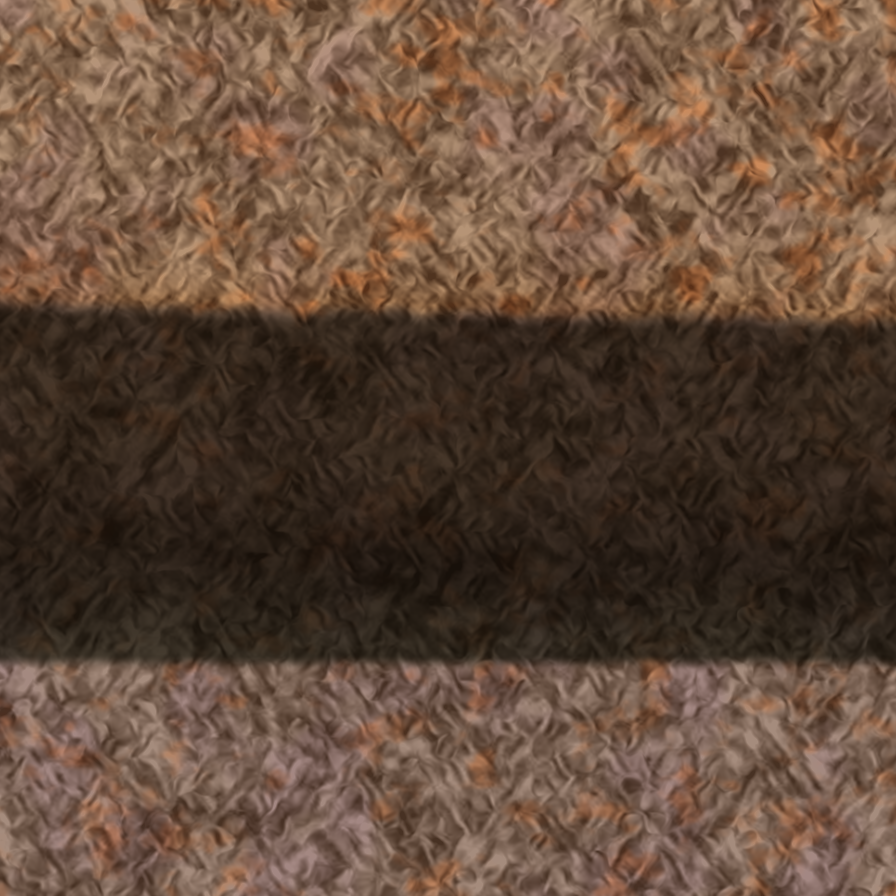
Write a WebGL 2 fragment shader that draws this texture.

```glsl
#version 300 es
precision highp float;
// Flecked brown knit cloth crossed by a wide horizontal band of shadow.
// Slanted, stretched value noise makes the yarn; slower noise adds clumps and
// tints; two soft edges blend the lit cloth into the shaded fold.

uniform vec2 u_resolution;
out vec4 fragColor;

// Layout, in canvas units
const float FOLD_LEFT = 0.658;
const float FOLD_RIGHT = 0.640;
const float FOLD_SOFTNESS = 0.013;
const float SHADOW_BOTTOM = 0.260;
const float BOTTOM_SOFTNESS = 0.009;
const float DARKEST_HEIGHT = 0.365;

// Yarn
const vec2 YARN_FREQUENCY = vec2(135.0, 62.0);
const float YARN_SLANT = 0.62;
const float YARN_CONTRAST = 1.25;
const float CLUMP_CONTRAST = 0.75;
const float SEAM_STITCHES = 62.0;

// Colours
const vec3 LIT_DEEP = vec3(0.300, 0.205, 0.135);
const vec3 LIT_PALE = vec3(0.660, 0.548, 0.452);
const vec3 SHADE_DEEP = vec3(0.115, 0.078, 0.046);
const vec3 SHADE_PALE = vec3(0.252, 0.194, 0.146);
const vec3 RUST = vec3(1.13, 0.93, 0.75);
const vec3 MAUVE = vec3(0.99, 0.97, 1.05);
const vec3 COOL_LIGHT = vec3(0.93, 0.94, 1.01);
const vec3 OLIVE_SHADE = vec3(0.92, 1.03, 1.08);
const vec3 SEAM_GLOW = vec3(1.04, 0.93, 0.76);

// Integer hash of a lattice point, 0 to 1
float hash(ivec2 cell) {
    uint h = uint(cell.x) * 1597334677u ^ uint(cell.y) * 3812015801u;
    h = (h ^ (h >> 16)) * 2246822519u;
    h = (h ^ (h >> 13)) * 3266489917u;
    return float((h ^ (h >> 16)) >> 8) / 16777216.0;
}

float noise(vec2 p) {
    ivec2 i = ivec2(floor(p));
    vec2 f = fract(p);
    f = f * f * (3.0 - 2.0 * f);
    float low = mix(hash(i), hash(i + ivec2(1, 0)), f.x);
    float high = mix(hash(i + ivec2(0, 1)), hash(i + ivec2(1, 1)), f.x);
    return mix(low, high, f.y);
}

float fbm(vec2 p) {
    float sum = 0.0;
    float weight = 0.5;
    for (int i = 0; i < 3; i++) {
        sum += weight * noise(p);
        p = mat2(0.8, 0.6, -0.6, 0.8) * p * 2.03 + 17.3;
        weight *= 0.5;
    }
    return sum / 0.875;
}

// Strands leaning to one side
float strands(vec2 p, float slant) {
    vec2 q = vec2(p.x + slant * p.y, p.y - 0.3 * slant * p.x);
    return noise(q * YARN_FREQUENCY + 40.0 * slant);
}

// Left and right leaning strands, swapped in small patches
float yarn(vec2 p) {
    vec2 bend = vec2(noise(p * 70.0 + 5.0), noise(p * 70.0 + 91.0)) - 0.5;
    p += 0.007 * bend;
    float side = smoothstep(0.38, 0.62, noise(p * 48.0 + 23.0));
    float body = mix(strands(p, -YARN_SLANT), strands(p, YARN_SLANT), side);
    return mix(body, noise(p * 240.0), 0.18);
}

void main() {
    vec2 uv = gl_FragCoord.xy / u_resolution;

    // Cloth tone
    float thread = yarn(uv) - 0.5;
    float clump = fbm(vec2(uv.x + uv.y, uv.x - uv.y) * vec2(15.0, 21.0)) - 0.5;
    float tone = 0.60 + YARN_CONTRAST * thread + CLUMP_CONTRAST * clump;

    // Heathered colour
    float rust = smoothstep(0.52, 0.85, fbm(uv * vec2(26.0, 32.0) + 61.0));
    float mauve = smoothstep(0.45, 0.75, fbm(uv * 13.0 + 130.0));
    vec3 heather = mix(vec3(1.0), MAUVE, mauve) * mix(vec3(1.0), RUST, rust);

    // Shadow edges
    float wobble = 0.008 * (noise(uv * vec2(36.0, 20.0)) - 0.5);
    float fold = mix(FOLD_LEFT, FOLD_RIGHT, uv.x) + wobble;
    float aboveFold = smoothstep(-FOLD_SOFTNESS, FOLD_SOFTNESS, uv.y - fold);
    float belowShadow = 1.0 - smoothstep(-BOTTOM_SOFTNESS, BOTTOM_SOFTNESS,
                                         uv.y - SHADOW_BOTTOM - 0.5 * wobble);
    float light = max(aboveFold, belowShadow);

    // Beaded stitches along the fold
    float seam = aboveFold * exp(-max(uv.y - fold, 0.0) * 28.0);
    vec2 stitch = 6.2832 * SEAM_STITCHES * vec2(uv.x, uv.y - fold);
    float beads = sin(stitch.x + 0.5 * stitch.y) * sin(stitch.y);
    float litTone = clamp(tone + seam * (0.16 * beads - 0.12), 0.0, 1.1);

    vec3 lit = mix(LIT_DEEP, LIT_PALE, litTone) * heather;
    lit *= mix(COOL_LIGHT, vec3(1.02, 1.0, 0.97), aboveFold);
    lit *= mix(vec3(1.0), SEAM_GLOW, seam);

    // Shaded fold, deepest low down and olive at its lower rim
    vec3 shade = mix(SHADE_DEEP, SHADE_PALE, clamp(tone - 0.02, 0.0, 1.1));
    float dip = (uv.y - DARKEST_HEIGHT) / 0.075;
    shade *= mix(vec3(1.0), heather, 0.6) * (1.04 - 0.25 * exp(-dip * dip));
    float rim = 1.0 - smoothstep(SHADOW_BOTTOM, 0.40, uv.y);
    shade *= mix(vec3(1.0), OLIVE_SHADE, rim) * (1.0 + 0.10 * rim);

    fragColor = vec4(clamp(mix(shade, lit, light), 0.0, 1.0), 1.0);
}
```
